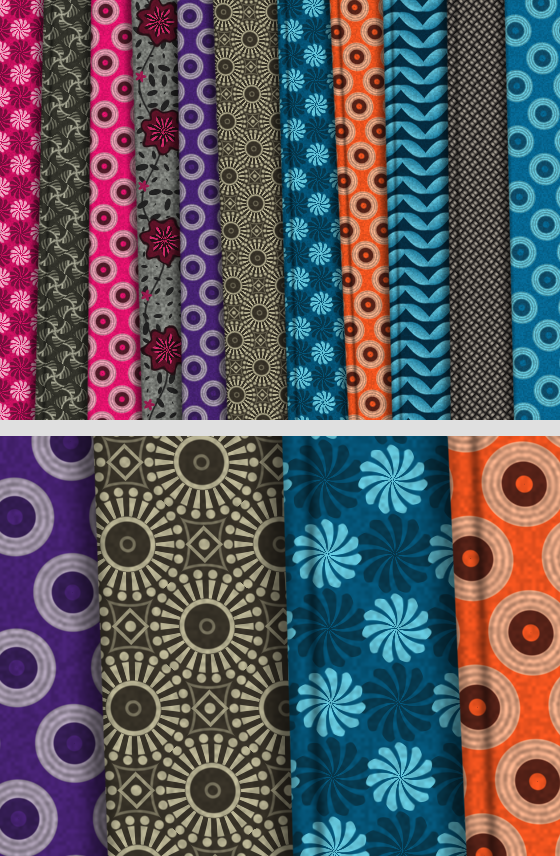
Top: the whole. Bottom: its middle third, enlarged.
This texture is drawn by a Shadertoy shader. Its source:

```glsl
// Eleven printed cloths hang side by side as slightly leaning vertical strips.
// Each strip has its own print: rings, pinwheels, swirls, flowers, medallions,
// leaves or weave, built on staggered lattices and shaded as folded fabric.

float px; // width of one pixel, with the canvas 7.68 units wide

float hash(vec2 p) {
    vec3 q = fract(p.xyx * .1031);
    q += dot(q, q.yzx + 33.33);
    return fract((q.x + q.y) * q.z);
}

float noise(vec2 p) {
    vec2 i = floor(p), f = fract(p);
    f *= f * (3. - 2. * f);
    return mix(mix(hash(i), hash(i + vec2(1, 0)), f.x),
               mix(hash(i + vec2(0, 1)), hash(i + 1.), f.x), f.y);
}

float fill(float d) { return smoothstep(px, -px, d); }

// Offset to the nearest node of a lattice with a node in each cell centre too
vec2 stagger(vec2 p, vec2 s) {
    vec2 a = mod(p, s) - .5 * s, b = mod(p + .5 * s, s) - .5 * s;
    return dot(a, a) < dot(b, b) ? a : b;
}

vec3 rings(vec2 p, vec2 s, float R, vec3 ground, vec3 thread, vec3 core) {
    float d = length(stagger(p, s));
    vec3 col = mix(ground, thread * (.9 + .1 * cos(d * 190.)), fill(d - R));
    col = mix(col, core, fill(d - .53 * R));
    return mix(col, ground, fill(abs(d - .1 * R) - .1 * R));
}

float pinwheel(vec2 q, float R) {
    float d = length(q), blade = cos(11. * atan(q.y, q.x) + 5. * d / R);
    return fill(d - R * (.93 + .07 * blade)) * smoothstep(-.9, -.1, blade);
}

vec3 pinwheels(vec2 p, vec2 s, float R, vec3 ground, vec3 light, vec3 dark) {
    vec3 col = mix(ground, dark, .85 * pinwheel(stagger(p + vec2(0, .5 * s.y), s), R * 1.15));
    return mix(col, light, pinwheel(stagger(p, s), R));
}

vec3 swirls(vec2 p) {
    vec2 q = stagger(p - vec2(.25, .2), vec2(.5, .62));
    float d = length(q), turn = 2. * atan(q.y, q.x) + 8. * d;
    float hatch = .5 + .5 * cos(d * 150.);
    vec3 col = mix(vec3(.19, .19, .16), vec3(.43, .43, .37), hatch * smoothstep(-.4, .4, sin(2. * turn)));
    float arm = abs(sin(turn)) * d * .5 - .011;
    float hook = max(abs(max(abs(q.x), abs(q.y)) - .09) - .012, -sin(2. * turn) * .05);
    return mix(col, vec3(.7, .7, .62), .9 * max(fill(arm), fill(hook)));
}

vec3 flowers(vec2 p) {
    vec3 col = vec3(.46, .47, .45) * (.8 + .4 * noise(p * 35.)), ink = vec3(.13, .13, .13);
    // Vines and scattered leaves
    col = mix(col, ink, fill(abs(p.x - .22 - .14 * sin(p.y * 4.)) - .012));
    vec2 cell = floor(p / .17), q = mod(p, .17) - .085;
    float turn = 6.28 * hash(cell + 7.);
    q *= mat2(cos(turn), sin(turn), -sin(turn), cos(turn));
    col = mix(col, ink, fill(length(q * vec2(1, 2.2)) - .08 * hash(cell + 31.) - .015));
    // Small buds, then large ragged blooms
    q = vec2(p.x - .1, mod(p.y - .3, 1.5) - .75);
    col = mix(col, vec3(.6, .1, .3), fill(length(q) - .06 - .02 * cos(5. * atan(q.y, q.x))));
    float row = floor((p.y + .45) / 1.5);
    q = vec2(p.x - .4 - .08 * (hash(vec2(row, 5)) - .5), mod(p.y + .45, 1.5) - .75);
    float d = length(q), a = atan(q.y, q.x);
    d += .05 * noise(p * 14.) - .04 * cos(7. * a + row);
    col = mix(col, vec3(.14, .06, .08), fill(d - .33));
    col = mix(col, vec3(.36, .07, .15), fill(abs(d - .25) - .045));
    col = mix(col, vec3(.8, .16, .4), fill(abs(d - .14) - .06) * smoothstep(-.2, .5, cos(15. * a)));
    return mix(col, vec3(.7, .12, .32), fill(d - .04));
}

vec3 medallions(vec2 p) {
    vec2 s = vec2(.7, .75), q = stagger(p - vec2(.49, 2.79), s);
    float d = length(q), a = atan(q.y, q.x);
    float light = fill(abs(d - .115) - .011);
    light = max(light, fill(abs(d - .17) - .043) * smoothstep(-.2, .5, cos(22. * a) + (d - .17) * 6.));
    float bead = (fract(a * 22. / 6.2832 + .5) - .5) * 6.2832 / 22. * d;
    light = max(light, fill(length(vec2(bead, d - .24)) - .021));
    light = max(light, .5 * fill(abs(d - .28) - .006));
    light = max(light, .5 * fill(abs(d - .03) - .007));
    // Diamonds in the gaps
    q = abs(stagger(p - vec2(.49 + .5 * s.x, 2.79), s));
    light = max(light, .8 * fill(abs(q.x + q.y - .075) - .011));
    light = max(light, fill(length(q) - .025));
    return mix(vec3(.21, .19, .15), vec3(.7, .68, .56), light);
}

vec3 leaves(vec2 p) {
    float side = mod(p.x - .22, .64) - .32, m = abs(side);
    float f = fract((p.y + .55 * m) / .25);
    float blade = fill((abs(f - .5) - .12 - .26 * sin(3.14 * m / .32)) * .25);
    vec3 lit = mix(vec3(.05, .42, .56), vec3(.45, .8, .87), side > 0. ? 1. - f : f);
    return mix(vec3(.02, .17, .25), lit, blade);
}

vec3 weave(vec2 p) {
    vec2 g = vec2(p.x + p.y, p.x - p.y) / .14, f = fract(g);
    if (mod(floor(g.x) + floor(g.y), 2.) > .5) f = f.yx;
    float strand = sin(3.14 * f.x) * (.55 + .45 * abs(sin(6.28 * f.y)));
    return mix(vec3(.11, .1, .1), vec3(.66, .63, .58), strand * strand);
}

vec3 cloth(int i, vec2 p) {
    vec3 pink = vec3(.87, .07, .41), teal = vec3(.02, .36, .51), cyan = vec3(.38, .75, .83);
    if (i == 0) return pinwheels(p - vec2(.28, .4), vec2(.56, .62), .145, pink * .9, vec3(.93, .62, .74), vec3(.42, .06, .22));
    if (i == 1) return swirls(p);
    if (i == 2) return rings(p - vec2(.2, .15), vec2(.54, .71), .19, pink, vec3(.91, .62, .7), vec3(.3, .1, .15));
    if (i == 3) return flowers(p);
    if (i == 4) return rings(p - vec2(.17, .22), vec2(.52, .69), .18, vec3(.27, .13, .44), vec3(.66, .61, .69), vec3(.2, .11, .32));
    if (i == 5) return medallions(p);
    if (i == 6) return pinwheels(p - vec2(.5, .76), vec2(.62, .68), .16, teal * .9, cyan, vec3(.03, .2, .27));
    if (i == 7) return rings(p - vec2(.34, .1), vec2(.52, .68), .195, vec3(.92, .32, .12), vec3(.93, .67, .53), vec3(.33, .13, .09));
    if (i == 8) return leaves(p);
    if (i == 9) return weave(p);
    return rings(p - vec2(.14, .42), vec2(.72, .76), .22, teal * 1.1, cyan, vec3(.05, .29, .4));
}

void mainImage(out vec4 fragColor, in vec2 fragCoord) {
    px = 7.68 / iResolution.x;
    vec2 p = vec2(fragCoord.x, iResolution.y - fragCoord.y) * px;
    float top[12] = float[](-.1, .6, 1.25, 1.8, 2.43, 2.92, 3.8, 4.52, 5.25, 6.13, 6.92, 7.9);
    float low[12] = float[](-.1, .48, 1.2, 1.95, 2.5, 3.12, 3.95, 4.78, 5.38, 6.18, 7.05, 7.9);
    vec3 col = vec3(0);
    for (int i = 0; i < 11; i++) {
        float left = mix(top[i], low[i], p.y / 5.76), right = mix(top[i + 1], low[i + 1], p.y / 5.76);
        float u = p.x - left, v = right - p.x;
        if (u < -px || v < -px) continue;
        vec3 c = cloth(i, vec2(i == 0 ? p.x : u, p.y));
        // Fold shadows, stitched hem and thread grain
        c *= mix(.5, 1., smoothstep(0., .16, v)) * mix(.75, 1., smoothstep(0., .06, u));
        if (i == 1 || (i > 5 && i < 10)) c *= 1. - .4 * exp(-pow((u - .12) / .025, 2.));
        c *= .9 + .2 * noise(p * 55.);
        col = mix(col, c, smoothstep(-px, px, u));
    }
    fragColor = vec4(col, 1);
}
```
